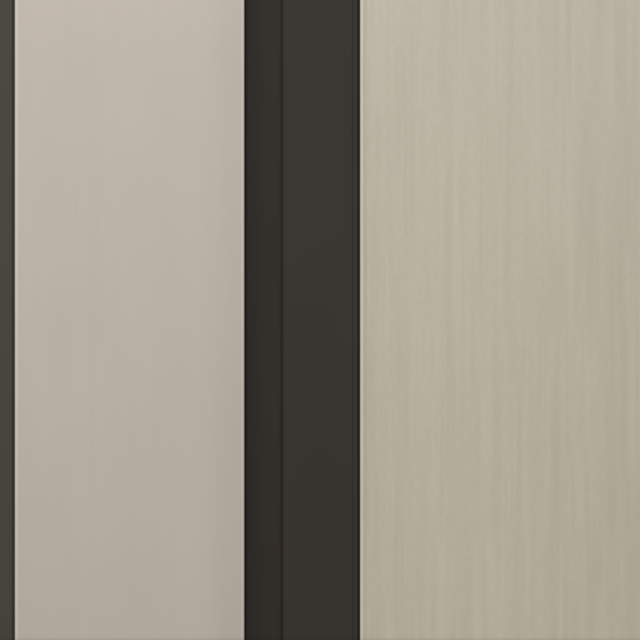
Reproduce this texture procedurally as a three.js fragment shader.

```glsl
// Two pale brushed panels parted by a dark, stepped vertical channel.
varying vec2 vUv;

float hash(vec2 p) {
  return fract(sin(dot(p, vec2(127.1, 311.7))) * 43758.55);
}

float noise(vec2 p) {
  vec2 i = floor(p), f = fract(p);
  f = f * f * (3.0 - 2.0 * f);
  return mix(mix(hash(i), hash(i + vec2(1.0, 0.0)), f.x),
             mix(hash(i + vec2(0.0, 1.0)), hash(i + vec2(1.0, 1.0)), f.x), f.y);
}

// Soft step at a vertical edge
float edge(float at, float x) {
  return smoothstep(at - 0.0015, at + 0.0015, x);
}

// Soft vertical line with a given centre and half width
float line(float x, float centre, float halfWidth) {
  float d = (x - centre) / halfWidth;
  return exp(-d * d);
}

void main() {
  float x = vUv.x, y = vUv.y;

  // Panels: lighter towards the top
  vec3 leftPanel = mix(vec3(0.692, 0.660, 0.615), vec3(0.762, 0.726, 0.682), y);
  leftPanel *= 1.0 - 0.035 * smoothstep(0.30, 0.38, x);
  vec3 rightPanel = mix(vec3(0.690, 0.664, 0.592), vec3(0.745, 0.714, 0.650), y);
  rightPanel *= 1.0 - 0.025 * smoothstep(0.75, 1.0, x);

  // Brushed grain, stronger on the right, over faint mottling
  float streaks = noise(vec2(x * 210.0, y * 9.0)) + noise(vec2(x * 90.0, y * 3.0)) - 1.0;
  float weave = noise(vec2(x * 240.0, y * 110.0)) - 0.5;
  float mottle = noise(vUv * vec2(14.0, 10.0)) - 0.5;
  leftPanel += 0.004 * streaks + 0.008 * mottle;
  rightPanel += 0.016 * streaks + 0.010 * weave + 0.006 * mottle;

  // Dark frame: left sliver, deep recess, raised face
  vec3 sliver = mix(vec3(0.270, 0.260, 0.232), vec3(0.300, 0.288, 0.260), y);
  vec3 recess = mix(vec3(0.184, 0.168, 0.154), vec3(0.205, 0.192, 0.178), y);
  recess *= 0.94 + 0.10 * smoothstep(0.382, 0.425, x);
  vec3 face = mix(vec3(0.215, 0.204, 0.187), vec3(0.235, 0.224, 0.204), y);
  face += 0.006 * mottle;

  vec3 color = mix(sliver, leftPanel, edge(0.0232, x));
  color = mix(color, recess, edge(0.3820, x));
  color = mix(color, face, edge(0.4420, x));
  color = mix(color, rightPanel, edge(0.5625, x));

  // Grooves and shaded joints
  color *= 1.0 - 0.30 * line(x, 0.0205, 0.0020);
  color *= 1.0 - 0.35 * line(x, 0.3835, 0.0025);
  color *= 1.0 - 0.22 * line(x, 0.4405, 0.0030);
  color *= 1.0 - 0.15 * line(x, 0.5510, 0.0015);
  color *= 1.0 - 0.40 * line(x, 0.5600, 0.0020);

  // Lit panel rims
  color += 0.06 * line(x, 0.0260, 0.0018);
  color += 0.04 * line(x, 0.3785, 0.0018);
  color += 0.06 * line(x, 0.5655, 0.0018);
  color *= 1.0 - 0.04 * line(x, 0.5700, 0.0030);

  // Thin shade along the bottom rim
  color *= 1.0 - 0.06 * (1.0 - smoothstep(0.0, 0.006, y));

  gl_FragColor = vec4(color, 1.0);
}
```
